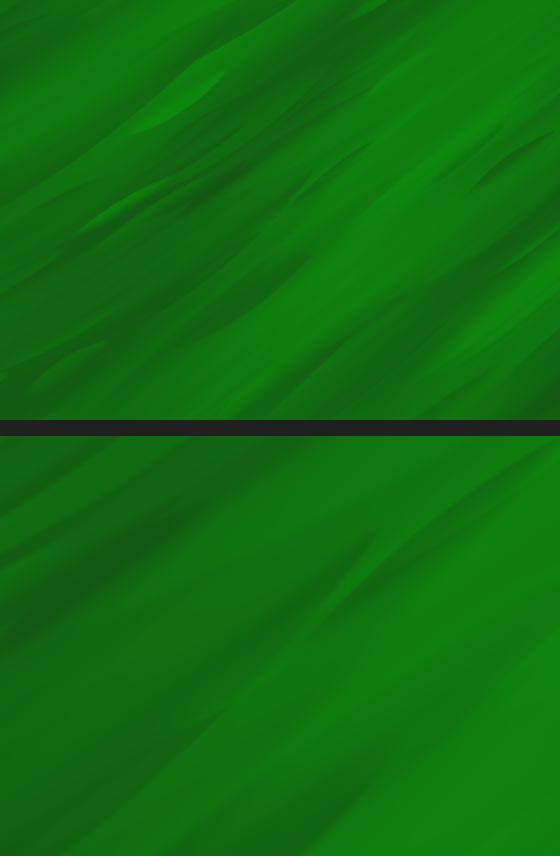
Top: the whole. Bottom: its middle third, enlarged.
This background is drawn by a Shadertoy shader. Its source:

```glsl
// Broad diagonal brush strokes in closely related greens.
// Stretched noise forms the undercoat; jittered cells of tapered strokes, each
// with one crisp and one soft side, are painted over it from large to small.

const vec3 DARK_GREEN = vec3(0.072, 0.335, 0.072);
const vec3 LIGHT_GREEN = vec3(0.052, 0.530, 0.052);
const float STROKE_ANGLE = 0.62;    // radians above the horizontal
const float FAN = 0.12;             // spread of directions over the canvas
const float TILT = 0.18;            // range of slope between strokes
const float CONTRAST = 1.15;
const float BRISTLE_STRENGTH = 0.09;
const vec2 CELL = vec2(0.88, 0.20); // largest stroke cell, in canvas heights
const int LAYERS = 3;

// Integer hash giving four values in 0..1
vec4 hash4(ivec2 cell, int seed) {
    uvec4 v = uvec4(uint(cell.x), uint(cell.y), uint(seed), 17u);
    v = v * 1664525u + 1013904223u;
    v += v.yzxy * v.wxyz;
    v ^= v >> 16u;
    v += v.yzxy * v.wxyz;
    return vec4(v >> 8u) / 16777216.0;
}

float valueNoise(vec2 p, int seed) {
    ivec2 i = ivec2(floor(p));
    vec2 f = fract(p);
    f = f * f * f * (f * (f * 6.0 - 15.0) + 10.0);
    float low = mix(hash4(i, seed).x, hash4(i + ivec2(1, 0), seed).x, f.x);
    float high = mix(hash4(i + ivec2(0, 1), seed).x, hash4(i + ivec2(1, 1), seed).x, f.x);
    return mix(low, high, f.y);
}

// Coverage of one stroke; d is the offset from its centre
float strokeMask(vec2 d, vec2 halfSize, vec4 shape) {
    d.y -= (shape.x - 0.5) * TILT * d.x;
    float x = d.x / halfSize.x;
    d.y -= (shape.y - 0.5) * 0.25 * halfSize.y * x * x;
    float width = halfSize.y * max(1.0 - x * x, 0.02);
    float side = shape.z < 0.5 ? -1.0 : 1.0;
    float y = d.y * side;
    float softness = mix(0.005, 0.3 * halfSize.y, shape.w * shape.w);
    float crispSide = smoothstep(-width, -width + softness, y);
    float softSide = 1.0 - smoothstep(-0.7 * width, width, y);
    float tail = smoothstep(-1.0, -0.3, x);
    float tip = 1.0 - smoothstep(mix(0.92, 0.3, shape.w), 0.96, x);
    return crispSide * softSide * tail * tip;
}

// Paints one layer of strokes over the given tone
float paintLayer(float tone, vec2 p, vec2 cellSize, float density, int seed) {
    ivec2 home = ivec2(floor(p / cellSize));
    for (int i = -1; i <= 1; i++) {
        for (int j = -1; j <= 1; j++) {
            ivec2 cell = home + ivec2(i, j);
            vec4 place = hash4(cell, seed);
            vec4 shape = hash4(cell, seed + 50);
            vec4 paint = hash4(cell, seed + 90);
            vec2 centre = (vec2(cell) + 0.2 + 0.6 * place.xy) * cellSize;
            vec2 halfSize = cellSize * vec2(mix(0.5, 0.85, place.z), mix(0.25, 0.5, place.w));
            float mask = strokeMask(p - centre, halfSize, shape);
            float opacity = step(paint.y, density) * mix(0.45, 0.9, paint.z);
            tone = mix(tone, paint.x, mask * opacity);
        }
    }
    return tone;
}

void mainImage(out vec4 fragColor, in vec2 fragCoord) {
    vec2 uv = (fragCoord - 0.5 * iResolution.xy) / iResolution.y;

    // Axes along and across the brush direction, gently fanned and bent
    float c = cos(STROKE_ANGLE), s = sin(STROKE_ANGLE);
    vec2 p = vec2(c * uv.x + s * uv.y, c * uv.y - s * uv.x);
    p.y *= 1.0 + FAN * p.x;
    p.y += 0.05 * valueNoise(p * vec2(1.3, 2.0) + 7.3, 3);

    // Soft undercoat
    float tone = 0.6 * valueNoise(p * vec2(0.9, 4.5) + 3.7, 11)
               + 0.4 * valueNoise(p * vec2(1.5, 12.0) + 9.1, 12);

    // Strokes from broad to narrow, the small ones sparser
    float scale = 1.0;
    float density = 0.85;
    for (int k = 0; k < LAYERS; k++) {
        tone = paintLayer(tone, p + 0.37 * float(k), CELL * scale, density, 200 + 7 * k);
        scale *= 0.55;
        density *= 0.6;
    }

    // Faint bristle lines
    float bristles = 0.6 * valueNoise(p * vec2(1.8, 38.0), 31)
                   + 0.4 * valueNoise(p * vec2(2.6, 85.0), 32);
    tone += BRISTLE_STRENGTH * (bristles - 0.5) * 2.0;

    tone = clamp(0.5 + CONTRAST * (tone - 0.5), 0.0, 1.0);
    fragColor = vec4(mix(DARK_GREEN, LIGHT_GREEN, tone), 1.0);
}
```
